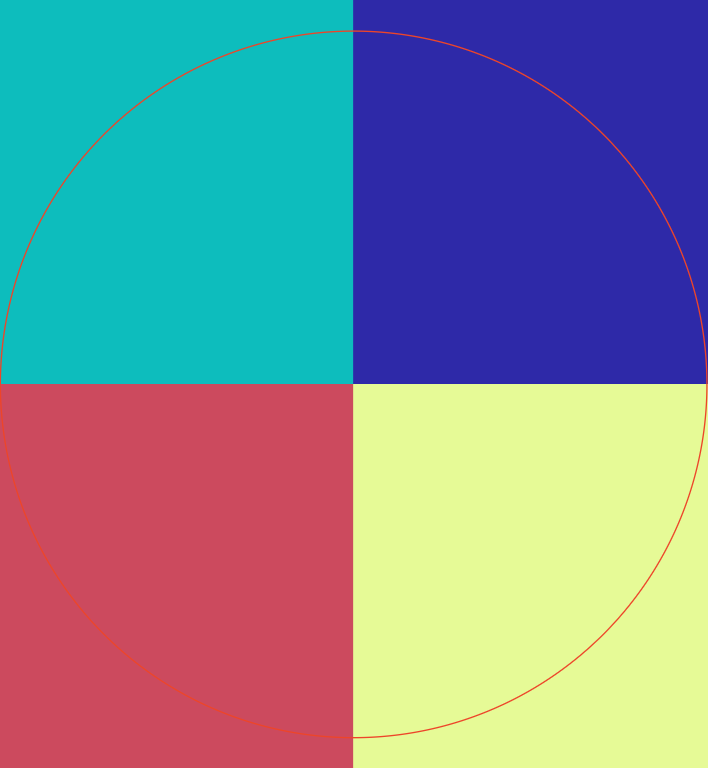
This background is drawn by a WebGL 1 fragment shader. Its source:

```glsl
precision highp float;

uniform vec2 u_resolution;

const vec3 TEAL = vec3(0.05, 0.74, 0.74);
const vec3 INDIGO = vec3(0.18, 0.16, 0.66);
const vec3 ROSE = vec3(0.80, 0.29, 0.37);
const vec3 LIME = vec3(0.90, 0.98, 0.59);
const vec3 RING_COLOR = vec3(0.93, 0.27, 0.16);

const vec2 SPLIT = vec2(0.4988, 0.5);         // fraction of the canvas
const vec2 RING_CENTER = vec2(0.4995, 0.4995); // fraction of the canvas
const float RING_RADIUS = 0.499;              // in canvas widths
const float RING_WIDTH = 0.0019;              // in canvas widths

// Antialiased coverage of the region where the distance is negative
float coverage(float dist, float pixel) {
  return clamp(0.5 - dist / pixel, 0.0, 1.0);
}

vec3 quadrants(vec2 offset, float pixel) {
  float right = coverage(-offset.x, pixel);
  float top = coverage(-offset.y, pixel);
  vec3 lower = mix(ROSE, LIME, right);
  vec3 upper = mix(TEAL, INDIGO, right);
  return mix(lower, upper, top);
}

float ringDistance(vec2 offset) {
  return abs(length(offset) - RING_RADIUS) - 0.5 * RING_WIDTH;
}

void main() {
  float pixel = 1.0 / u_resolution.x;
  vec2 position = gl_FragCoord.xy * pixel;
  vec2 canvas = u_resolution * pixel;

  // Four flat panels
  vec3 color = quadrants(position - SPLIT * canvas, pixel);

  // Thin circle on top
  float ring = coverage(ringDistance(position - RING_CENTER * canvas), pixel);
  color = mix(color, RING_COLOR, ring);

  gl_FragColor = vec4(color, 1.0);
}
```
